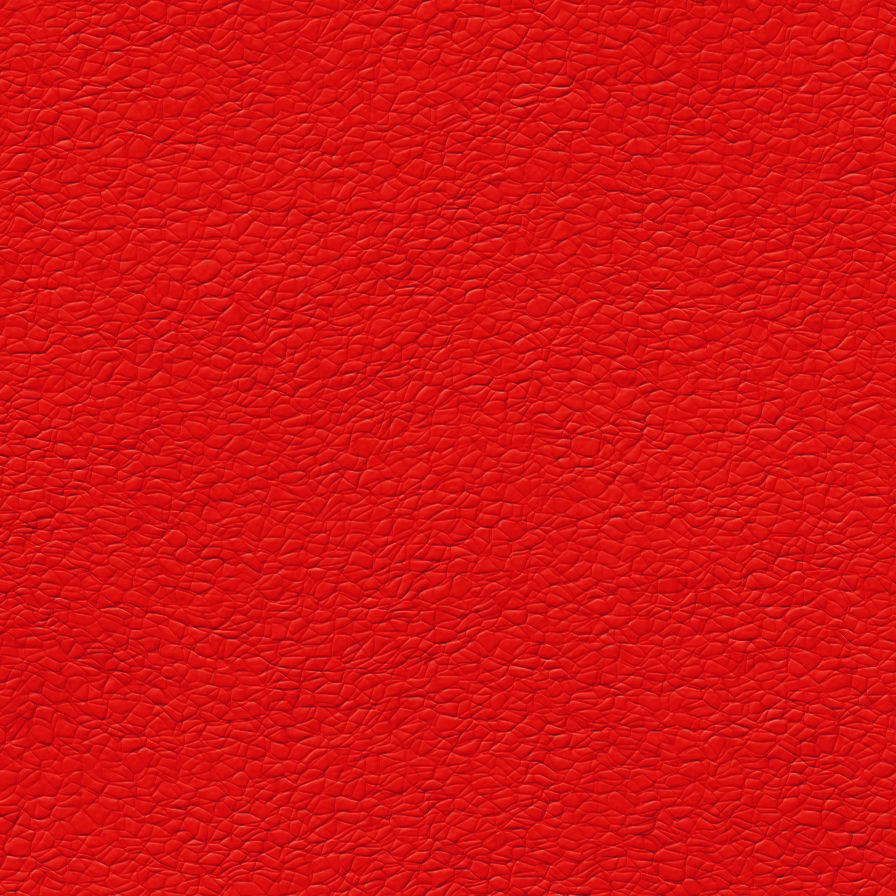
Write a three.js fragment shader that draws this texture.

```glsl
// Red grained leather: a height field of pebble cells, crossing creases and
// long wrinkles, lit from above by a slope difference along the light,
// then coloured through a ramp from deep crimson to pale red.
varying vec2 vUv;

float hash(vec2 p) {
  vec3 q = fract(vec3(p.xyx) * 0.1031);
  q += dot(q, q.yzx + 33.33);
  return fract((q.x + q.y) * q.z);
}

vec2 hash2(vec2 p) {
  return vec2(hash(p), hash(p + vec2(71.7, 19.3)));
}

float noise(vec2 p) {
  vec2 i = floor(p), f = fract(p);
  f = f * f * (3.0 - 2.0 * f);
  float low = mix(hash(i), hash(i + vec2(1.0, 0.0)), f.x);
  float high = mix(hash(i + vec2(0.0, 1.0)), hash(i + 1.0), f.x);
  return mix(low, high, f.y);
}

vec2 rotate(vec2 p, float angle) {
  float c = cos(angle), s = sin(angle);
  return vec2(c * p.x - s * p.y, s * p.x + c * p.y);
}

// Gap between the two nearest cell centres: zero along the cell borders
float cellBorder(vec2 p) {
  vec2 i = floor(p), f = fract(p);
  float nearest = 9.0, second = 9.0;
  for (int y = -1; y <= 1; y++) {
    for (int x = -1; x <= 1; x++) {
      vec2 cell = vec2(float(x), float(y));
      float d = length(cell + 0.05 + 0.9 * hash2(i + cell) - f);
      second = min(second, max(nearest, d));
      nearest = min(nearest, d);
    }
  }
  return second - nearest;
}

float leatherHeight(vec2 p) {
  // Let the grain direction drift and the borders wander
  vec2 q = p;
  q.y += 0.06 * (noise(p * 3.5 + 4.0) - 0.5);
  q += 0.010 * (vec2(noise(p * 45.0), noise(p * 45.0 + 50.0)) - 0.5);

  // Long wrinkles deepen the borders they run along
  float wrinkle = abs(noise(q * vec2(9.0, 30.0) + 7.0) - 0.5);
  float depth = 0.62 + 0.38 * exp(-8.0 * wrinkle);

  // Pebbles and thinner creases, slanted opposite ways to cut wedges
  vec2 falling = rotate(q, 0.2) * vec2(43.0, 72.0);
  float pebbles = exp(-5.0 * cellBorder(falling + 60.0));
  vec2 rising = rotate(q, -0.4) * vec2(32.0, 58.0);
  float creases = exp(-7.0 * cellBorder(rising + 90.0));
  float creaseDepth = 0.35 + 0.5 * noise(p * vec2(22.0, 34.0) + 30.0);

  // Soft lumps and fine pores
  float lumps = 0.40 * noise(q * vec2(80.0, 115.0));
  float pores = 0.22 * noise(p * 240.0 + 11.0);

  return lumps + pores - depth * pebbles - creaseDepth * creases
    - 0.2 * exp(-16.0 * wrinkle);
}

// Piecewise ramp over a tone centred on zero
vec3 leatherColour(float tone) {
  vec3 c = vec3(0.45, 0.015, 0.07);
  c = mix(c, vec3(0.53, 0.02, 0.07), smoothstep(-3.2, -2.3, tone));
  c = mix(c, vec3(0.62, 0.02, 0.07), clamp((tone + 2.3) / 0.6, 0.0, 1.0));
  c = mix(c, vec3(0.71, 0.02, 0.06), clamp((tone + 1.7) / 0.54, 0.0, 1.0));
  c = mix(c, vec3(0.80, 0.03, 0.05), clamp((tone + 1.16) / 0.64, 0.0, 1.0));
  c = mix(c, vec3(0.87, 0.06, 0.06), clamp((tone + 0.52) / 0.9, 0.0, 1.0));
  c = mix(c, vec3(0.92, 0.18, 0.14), clamp((tone - 0.38) / 1.12, 0.0, 1.0));
  return mix(c, vec3(0.97, 0.36, 0.29), clamp((tone - 1.5) / 1.5, 0.0, 1.0));
}

void main() {
  // Slope towards the light, from two samples astride the point
  vec2 towardLight = 0.001 * vec2(-0.35, 0.94);
  float lit = leatherHeight(vUv + towardLight);
  float shaded = leatherHeight(vUv - towardLight);
  float slope = shaded - lit;

  // Shade the grooves and vary the sheen broadly
  float groove = 0.5 * (lit + shaded) + 0.3;
  float sheen = 0.3 * (noise(vUv * 4.0 + 20.0) - 0.5);
  float tone = 3.4 * slope + 0.6 * groove + sheen;

  gl_FragColor = vec4(leatherColour(tone), 1.0);
}
```
